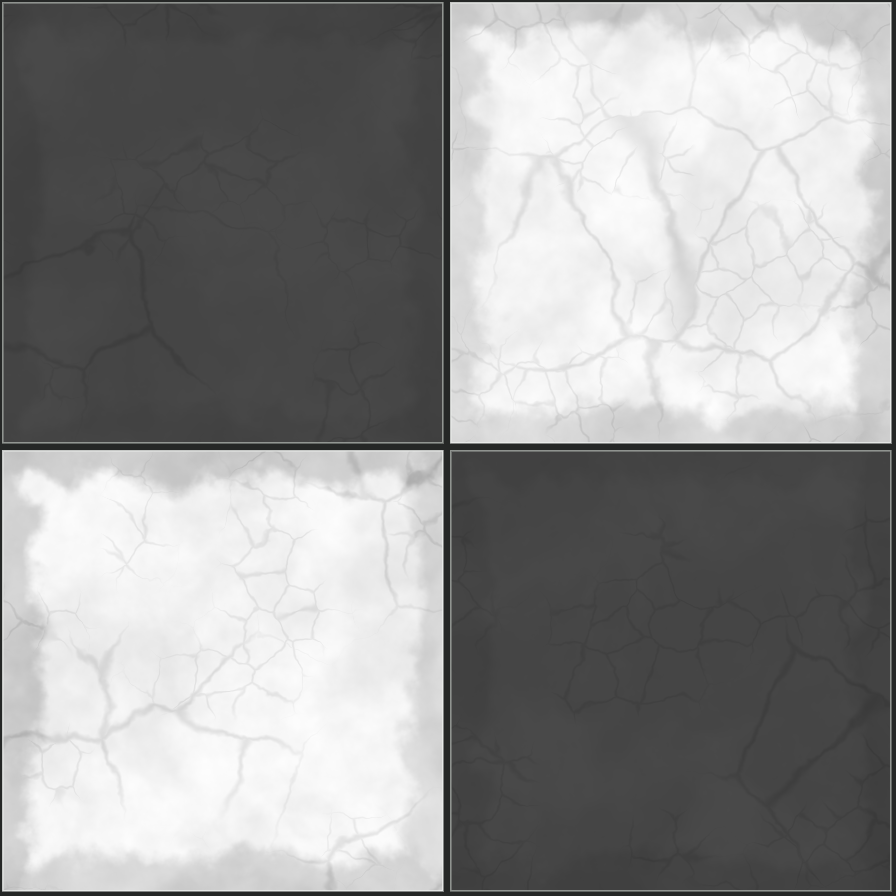
Reproduce this pattern procedurally as a WebGL 1 fragment shader.

```glsl
precision highp float;

// Two by two checker of dark and pale stone tiles set in near-black grout.
// Each tile gets its own fbm mottling, ragged shaded borders, tapering cracks
// from warped cell boundaries, and a thin bright rim along the edge.

uniform vec2 u_resolution;

// Lengths are in tile widths unless noted.
const float TILES = 2.0;
const vec2 GRID_SHIFT = vec2(0.0026, -0.0026);
const float GROUT_HALF = 0.0075;
const float RIM_WIDTH = 0.0028;
const float BORDER_WIDTH = 0.075;
const float BORDER_RAGGED = 0.13;
const float LARGE_CRACK_CELLS = 3.6;
const float FINE_CRACK_CELLS = 11.0;

const vec3 GROUT_COLOR = vec3(0.145, 0.152, 0.150);
const vec3 DARK_COLOR = vec3(0.278);
const vec3 PALE_COLOR = vec3(0.945);
const vec3 DARK_RIM = vec3(0.66, 0.68, 0.66);
const vec3 PALE_RIM = vec3(0.93, 0.94, 0.93);

float hash(vec2 p) {
  vec3 q = fract(vec3(p.xyx) * 0.1031);
  q += dot(q, q.yzx + 33.33);
  return fract((q.x + q.y) * q.z);
}

vec2 hash2(vec2 p) {
  return vec2(hash(p), hash(p + 47.7));
}

float noise(vec2 p) {
  vec2 i = floor(p);
  vec2 f = fract(p);
  f = f * f * (3.0 - 2.0 * f);
  float low = mix(hash(i), hash(i + vec2(1.0, 0.0)), f.x);
  float high = mix(hash(i + vec2(0.0, 1.0)), hash(i + 1.0), f.x);
  return mix(low, high, f.y);
}

float fbm(vec2 p) {
  float sum = 0.0;
  float amplitude = 0.5;
  for (int i = 0; i < 5; i++) {
    sum += amplitude * noise(p);
    p = mat2(1.6, 1.2, -1.2, 1.6) * p + 7.3;
    amplitude *= 0.5;
  }
  return sum / 0.96875;
}

// Difference of the two nearest cell-point distances: zero on cell borders.
float cellBorder(vec2 p) {
  vec2 cell = floor(p);
  float nearest = 8.0;
  float second = 8.0;
  for (int y = -1; y <= 1; y++) {
    for (int x = -1; x <= 1; x++) {
      vec2 neighbour = cell + vec2(float(x), float(y));
      float d = length(neighbour + hash2(neighbour) - p);
      second = min(second, max(nearest, d));
      nearest = min(nearest, d);
    }
  }
  return second - nearest;
}

// Cracks that taper and vanish outside noisy patches.
float cracks(vec2 p, float cells, float width, float pixel) {
  float patchMask = smoothstep(0.48, 0.72, noise(p * cells * 0.55 + 31.0));
  vec2 warp = vec2(fbm(p * 9.0), fbm(p * 9.0 + 19.0)) - 0.5;
  float border = cellBorder((p + warp * 0.09) * cells);
  float reach = width * patchMask + pixel * cells;
  return patchMask * (1.0 - smoothstep(0.0, reach, border));
}

// Ragged shading along the four sides, with its own strength on each side.
float borderShade(vec2 local, vec2 edge, vec2 id, vec2 p) {
  vec2 ragged = edge + (fbm(p * 13.0) - 0.5) * BORDER_RAGGED;
  vec2 shade = 1.0 - smoothstep(BORDER_WIDTH - 0.025, BORDER_WIDTH + 0.03, ragged);
  vec2 side = step(0.5, local) + id * 3.0;
  vec2 strength = 0.65 + 0.5 * vec2(hash(side.xx + id.yx + 5.0), hash(side.yy + id + 23.0));
  shade *= strength;
  return max(shade.x, shade.y) + 0.25 * min(shade.x, shade.y);
}

void main() {
  vec2 grid = gl_FragCoord.xy / u_resolution * TILES + GRID_SHIFT;
  float pixel = TILES / min(u_resolution.x, u_resolution.y);
  vec2 id = floor(grid);
  vec2 local = fract(grid);
  vec2 edge = min(local, 1.0 - local);
  float edgeDistance = min(edge.x, edge.y);
  float dark = mod(id.x + id.y, 2.0);
  vec2 p = local + id * 13.7 + 40.0;

  // Stone surface
  float clouds = smoothstep(0.28, 0.72, fbm(p * 5.0 + fbm(p * 4.0)));
  float grain = fbm(p * 24.0) - 0.5;
  float shade = borderShade(local, edge, id, p);
  float large = cracks(p, LARGE_CRACK_CELLS, 0.06, pixel);
  float fine = cracks(p + 5.0, FINE_CRACK_CELLS, 0.08, pixel);
  float crack = max(large, fine * 0.75);

  float paleTone = (clouds - 0.5) * 0.06 + grain * 0.05 - shade * 0.135 - crack * 0.085;
  float darkTone = (clouds - 0.5) * 0.016 + grain * 0.008 - shade * 0.022 - crack * 0.028;
  vec3 color = mix(PALE_COLOR + paleTone, DARK_COLOR + darkTone, dark);

  // Rim and grout
  float tile = clamp((edgeDistance - GROUT_HALF) / pixel + 0.5, 0.0, 1.0);
  float inside = clamp((edgeDistance - GROUT_HALF - RIM_WIDTH) / pixel + 0.5, 0.0, 1.0);
  color = color * inside + mix(PALE_RIM, DARK_RIM, dark) * (tile - inside);
  gl_FragColor = vec4(color + GROUT_COLOR * (1.0 - tile), 1.0);
}
```
